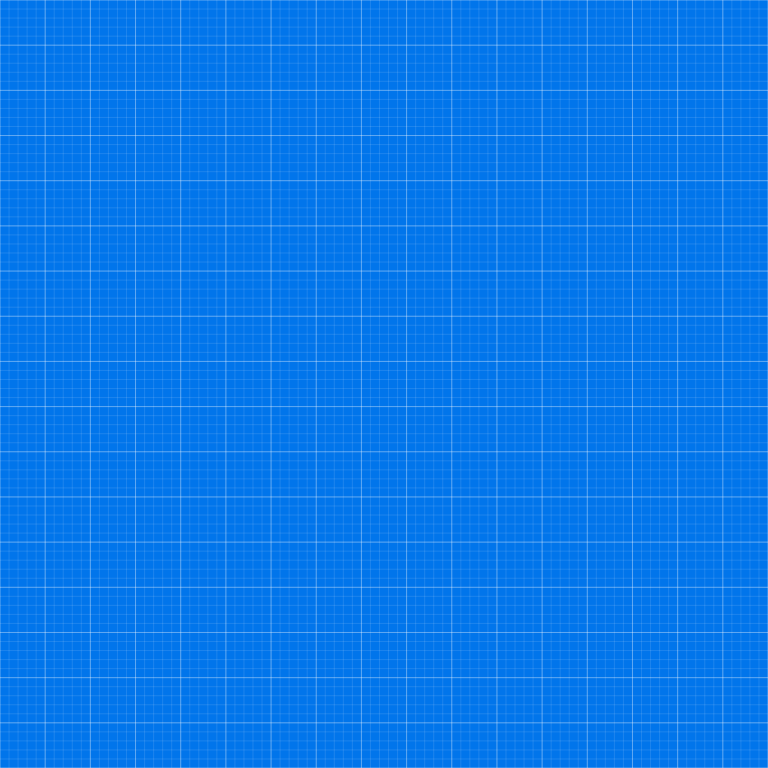
A Shadertoy shader for this pattern:

```glsl
// Blueprint graph paper: a blue sheet ruled with faint minor lines and
// brighter major lines on every fifth one. Each rule is a periodic band whose
// exact pixel coverage is computed, so thin lines stay even at any size.

const float MAJOR_CELLS = 17.0;      // large squares across and down
const float SUBDIVISIONS = 5.0;      // small squares per large square
const float MINOR_WIDTH = 0.0013;    // line widths in canvas units
const float MAJOR_WIDTH = 0.0013;
const float MINOR_OPACITY = 0.11;
const float MAJOR_OPACITY = 0.30;    // laid over the minor line beneath it
const vec3 PAPER_COLOR = vec3(0.005, 0.458, 0.920);
const vec3 LINE_COLOR = vec3(1.0);

// Fraction of the pixel covered by lines centred on cell borders, per axis
vec2 lineCoverage(vec2 uv, vec2 pixel, float cells, float width) {
    vec2 distanceToLine = abs(fract(uv * cells + 0.5) - 0.5) / cells;
    vec2 overlap = 0.5 * (pixel + width) - distanceToLine;
    return clamp(overlap, vec2(0.0), min(pixel, vec2(width))) / pixel;
}

// Blend vertical lines, then horizontal lines, so crossings are brighter
vec3 drawGrid(vec3 color, vec2 coverage, float opacity) {
    color = mix(color, LINE_COLOR, coverage.x * opacity);
    return mix(color, LINE_COLOR, coverage.y * opacity);
}

void mainImage(out vec4 fragColor, in vec2 fragCoord) {
    vec2 pixel = 1.0 / iResolution.xy;
    vec2 uv = fragCoord * pixel;

    vec2 minorLines = lineCoverage(uv, pixel, MAJOR_CELLS * SUBDIVISIONS, MINOR_WIDTH);
    vec2 majorLines = lineCoverage(uv, pixel, MAJOR_CELLS, MAJOR_WIDTH);

    vec3 color = drawGrid(PAPER_COLOR, minorLines, MINOR_OPACITY);
    color = drawGrid(color, majorLines, MAJOR_OPACITY);
    fragColor = vec4(color, 1.0);
}
```
